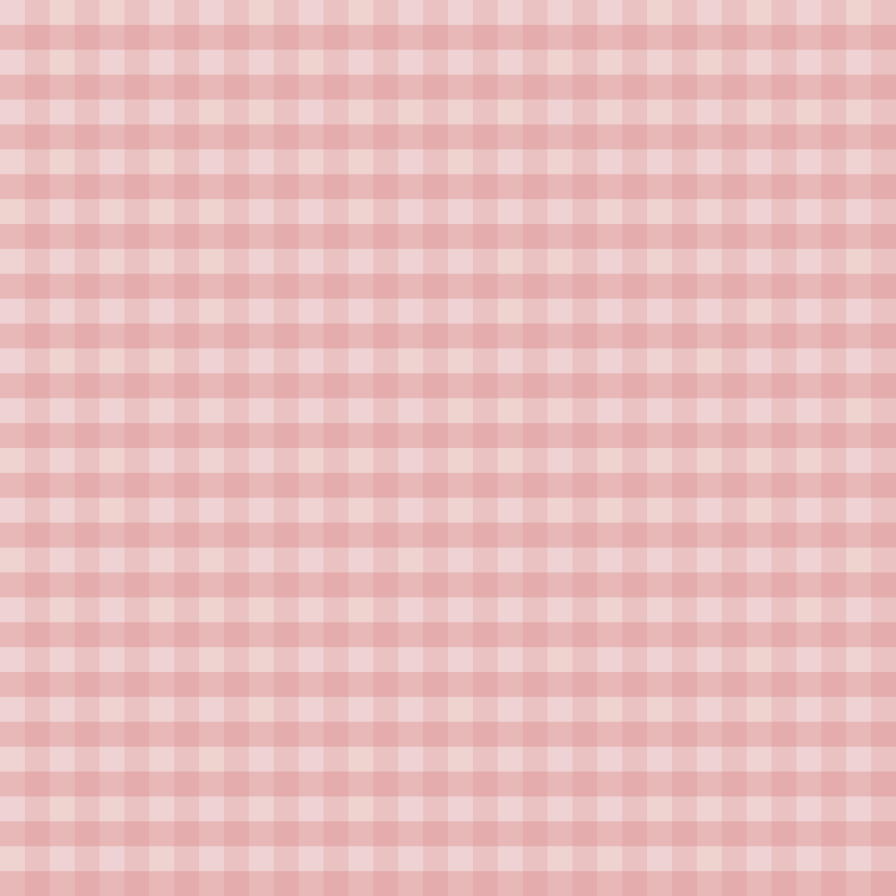
Write a Shadertoy shader that draws this pattern.

```glsl
// Pink gingham: two sets of even bands cross on a pale ground.
// Each band is a periodic distance with a one-pixel soft edge; the four
// overlaps are blended, then pale checks get a faint warm tint by hash.

#define REPEATS     18.0
#define BAND_WIDTH  0.5
#define BAND_CENTRE vec2(0.75, 0.25)
#define PALE        vec3(0.938, 0.825, 0.829)
#define UPRIGHT     vec3(0.918, 0.760, 0.760)
#define LEVEL       vec3(0.910, 0.720, 0.720)
#define CROSSING    vec3(0.894, 0.675, 0.675)
#define WARM_SHIFT  vec3(0.000, 0.002, -0.016)

float hash(vec2 p) {
    vec3 q = fract(vec3(p.xyx) * 0.1031);
    q += dot(q, q.yzx + 33.33);
    return fract((q.x + q.y) * q.z);
}

// Coverage of the upright (x) and level (y) bands
vec2 bandCoverage(vec2 cell, vec2 pixel) {
    vec2 fromCentre = abs(fract(cell - BAND_CENTRE + 0.5) - 0.5);
    return clamp(0.5 + (0.5 * BAND_WIDTH - fromCentre) / pixel, 0.0, 1.0);
}

void mainImage(out vec4 fragColor, in vec2 fragCoord) {
    vec2 cell = fragCoord / iResolution.xy * REPEATS;
    vec2 band = bandCoverage(cell, REPEATS / iResolution.xy);

    // Faint tint, one value per repeat, wrapped at the canvas edge
    float warmth = hash(mod(floor(cell), REPEATS) + 7.0);
    vec3 pale = PALE + WARM_SHIFT * smoothstep(0.45, 0.85, warmth);

    // Blend the four combinations of bands
    vec3 lightRow = mix(pale, UPRIGHT, band.x);
    vec3 darkRow = mix(LEVEL, CROSSING, band.x);
    fragColor = vec4(mix(lightRow, darkRow, band.y), 1.0);
}
```
